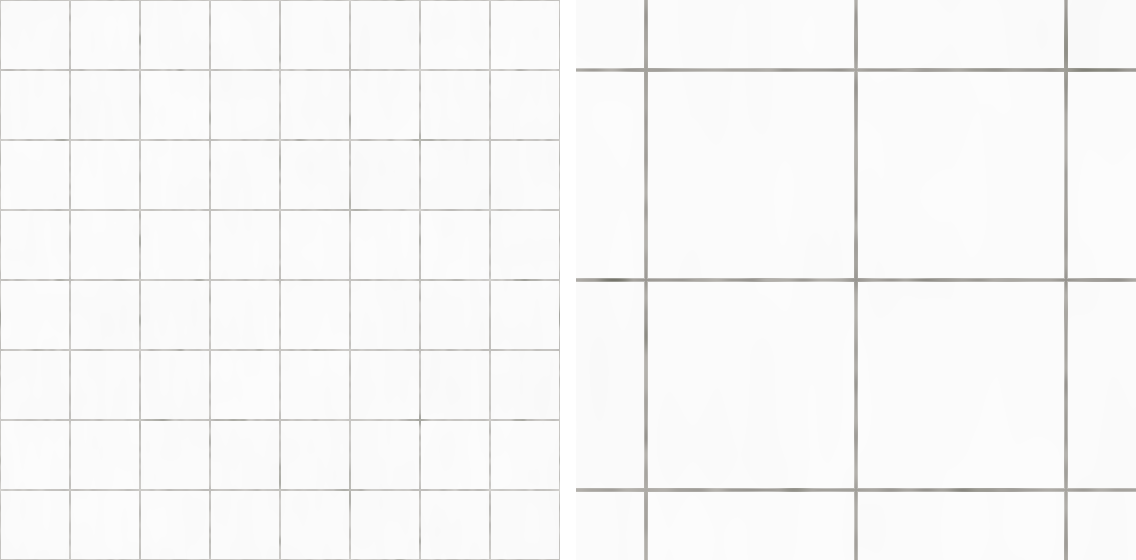
Left, the full canvas; right, a detail of the centre.
A Shadertoy shader for this texture:

```glsl
// Plain white square tiles, eight by eight, with thin weathered grey grout.

float hash(vec2 p) {
    return fract(sin(dot(p, vec2(127.1, 311.7))) * 43758.5453);
}

// Value noise on the unit square that wraps after a whole number of cells
float wrapNoise(vec2 uv, vec2 cells) {
    vec2 p = uv * cells;
    vec2 i = floor(p);
    vec2 f = fract(p);
    f = f * f * (3.0 - 2.0 * f);
    vec2 a = mod(i, cells);
    vec2 b = mod(i + 1.0, cells);
    return mix(mix(hash(a), hash(vec2(b.x, a.y)), f.x),
               mix(hash(vec2(a.x, b.y)), hash(b), f.x), f.y);
}

void mainImage(out vec4 fragColor, in vec2 fragCoord) {
    vec2 uv = fragCoord / iResolution.xy;
    vec2 grid = uv * 8.0;
    vec2 pixel = 8.0 / iResolution.xy;

    // Glazed tile: slight shade per tile, soft clouds and faint upright streaks
    float shade = 0.983 + 0.006 * (hash(mod(floor(grid), 8.0) + 17.0) - 0.5);
    shade += 0.006 * (wrapNoise(uv, vec2(20.0)) - 0.5);
    shade += 0.005 * (wrapNoise(uv, vec2(72.0, 14.0)) - 0.5);
    vec3 tile = vec3(shade);

    // Grout: warm grey, mottled, with a few darker stains
    float mottle = wrapNoise(uv, vec2(96.0));
    float stain = smoothstep(0.72, 0.98, wrapNoise(uv, vec2(28.0)));
    vec3 grout = vec3(0.65, 0.64, 0.62) + 0.12 * (mottle - 0.5);
    grout -= stain * vec3(0.18, 0.17, 0.19);

    // Joints centred on the tile borders, with slightly uneven width
    vec2 toJoint = 0.5 - abs(fract(grid) - 0.5);
    float halfWidth = 0.0085 + 0.0016 * (wrapNoise(uv, vec2(56.0)) - 0.5);
    vec2 joint = clamp((halfWidth - toJoint) / pixel + 0.5, 0.0, 1.0);

    fragColor = vec4(mix(tile, grout, max(joint.x, joint.y)), 1.0);
}
```
